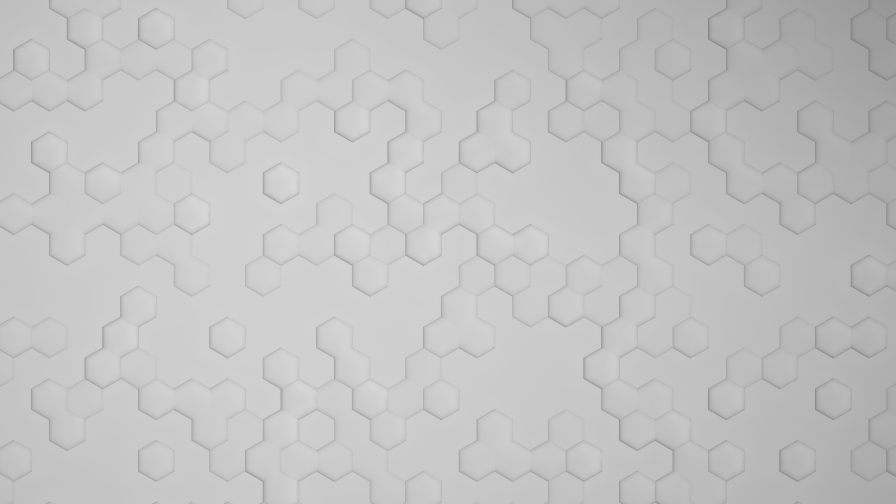
Write a WebGL 1 fragment shader that draws this background.

```glsl
precision highp float;
// Pale relief of pointy-top hexagonal tiles, about 25 across and 16 rows down.
// Each tile gets a hashed depth; steps between neighbouring tiles cast a thin
// contact shadow and a soft bounce glow, over a broad off-centre light.

uniform vec2 u_resolution;

const float PITCH = 0.0707;                 // tile width, canvas height = 1
const vec2 ORIGIN = vec2(0.699, 0.6366);    // centre of one tile
const vec2 LATTICE = vec2(1.0, 1.7320508);
const float HALF_SIDE = 0.288675;
const vec2 SHADOW_SIDE = vec2(-0.88, -0.47);

float hash(vec2 p) {
  vec3 q = fract(vec3(p.xyx) * vec3(0.1031, 0.1030, 0.0973));
  q += dot(q, q.yzx + 33.33);
  return fract((q.x + q.y) * q.z);
}

// Centre of the hexagon holding p, from two interleaved rectangular lattices.
vec2 tileCentre(vec2 p) {
  vec2 a = floor(p / LATTICE + 0.5) * LATTICE;
  vec2 b = (floor(p / LATTICE) + 0.5) * LATTICE;
  return distance(p, a) < distance(p, b) ? a : b;
}

// Most tiles share the top plane; the rest sink to a few discrete levels.
float tileHeight(vec2 centre) {
  vec2 id = floor(centre / LATTICE * 2.0 + 0.5);
  float h = hash(id + 157.0);
  return -0.32 * step(0.56, h) - 0.38 * step(0.70, h) - 0.4 * step(0.91, h);
}

// Distance from an inner point to the tile side facing direction n.
float sideDistance(vec2 p, vec2 n) {
  float inward = max(0.5 - dot(p, n), 0.0);
  float past = max(abs(dot(p, vec2(-n.y, n.x))) - HALF_SIDE, 0.0);
  return length(vec2(inward, past));
}

// x: contact shadow, y: bounce glow, gathered from the six sides.
vec2 reliefShade(vec2 p, float pixel) {
  vec2 centre = tileCentre(p);
  float height = tileHeight(centre);
  vec2 shade = vec2(0.0);
  for (int i = 0; i < 6; i++) {
    float angle = float(i) * 1.0471976;
    vec2 n = vec2(cos(angle), sin(angle));
    float rise = tileHeight(centre + n) - height;
    float d = sideDistance(p - centre, n);
    float facing = dot(n * sign(rise), SHADOW_SIDE);
    float weight = sqrt(abs(rise)) * (0.62 + 0.38 * facing);
    float lowSide = 0.65 * exp(-d / 0.035) + 0.35 * exp(-d / 0.13);
    float highSide = 1.0 - smoothstep(0.0, pixel, d);
    shade.x = max(shade.x, weight * (rise > 0.0 ? lowSide : highSide));
    float glow = d / 0.13 * exp(1.0 - d / 0.13);
    float lit = rise > 0.0 ? 0.6 - 0.4 * facing : 0.25;
    shade.y = max(shade.y, abs(rise) * lit * glow);
  }
  return shade;
}

// Broad light, brightest left of centre and falling towards the right.
float ambientLight(vec2 uv) {
  vec2 d = uv - vec2(0.34, 0.50);
  float right = max(d.x, 0.0);
  float left = max(-d.x, 0.0);
  float top = max(d.y, 0.0);
  return 0.815 - 0.29 * right * right - 0.35 * left * left
       - 0.13 * d.y * d.y - 0.22 * right * top;
}

void main() {
  vec2 uv = gl_FragCoord.xy / u_resolution;
  vec2 p = (gl_FragCoord.xy / u_resolution.y - ORIGIN) / PITCH;
  float pixel = 1.0 / (u_resolution.y * PITCH);
  vec2 shade = reliefShade(p, pixel);
  float light = ambientLight(uv);
  float grey = light * (1.0 - 0.23 * shade.x + 0.045 * shade.y);
  gl_FragColor = vec4(vec3(grey), 1.0);
}
```
